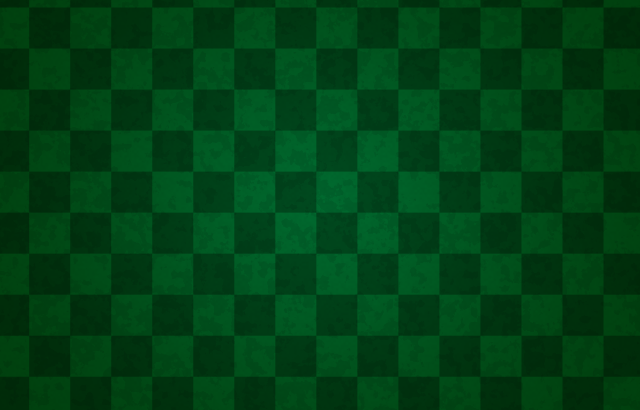
A Shadertoy shader for this pattern:

```glsl
// Green checkerboard with mottled felt-like wear under a soft central glow.

const float CELL_SIZE = 0.0641;              // in canvas widths
const vec2 GRID_ORIGIN = vec2(0.0456, 0.0520);

const vec3 DARK_EDGE = vec3(0.0, 0.165, 0.035);
const vec3 DARK_CENTRE = vec3(0.0, 0.275, 0.115);
const vec3 LIGHT_EDGE = vec3(0.0, 0.245, 0.055);
const vec3 LIGHT_CENTRE = vec3(0.0, 0.395, 0.175);

float hash(vec2 p) {
    return fract(sin(dot(p, vec2(127.1, 311.7))) * 43758.5453);
}

float valueNoise(vec2 p) {
    vec2 i = floor(p);
    vec2 f = fract(p);
    f = f * f * (3.0 - 2.0 * f);
    float low = mix(hash(i), hash(i + vec2(1.0, 0.0)), f.x);
    float high = mix(hash(i + vec2(0.0, 1.0)), hash(i + vec2(1.0)), f.x);
    return mix(low, high, f.y);
}

float fbm(vec2 p) {
    float sum = 0.0;
    float amplitude = 0.5;
    for (int octave = 0; octave < 4; octave++) {
        sum += amplitude * valueNoise(p);
        p = mat2(1.6, 1.2, -1.2, 1.6) * p + 7.3;
        amplitude *= 0.5;
    }
    return sum;
}

// 0 on dark squares, 1 on light ones, smoothed over one pixel.
float checker(vec2 grid, float pixel) {
    const float PI = 3.14159;
    vec2 side = clamp(sin(PI * grid) / (0.5 * PI * pixel), -1.0, 1.0);
    return 0.5 - 0.5 * side.x * side.y;
}

// Small ragged flecks, gathered into looser patches.
float flecks(vec2 p) {
    float patches = valueNoise(p * 22.0 + 3.7);
    float grain = fbm(p * 85.0);
    return smoothstep(0.46, 0.56, grain + 0.14 * (patches - 0.5));
}

// 1 at the centre, fading towards the corners.
float glow(vec2 p, vec2 centre) {
    float reach = length((p - centre) * vec2(1.0, 1.1));
    return 1.0 - smoothstep(-0.12, 0.62, reach);
}

void mainImage(out vec4 fragColor, in vec2 fragCoord) {
    vec2 p = fragCoord / iResolution.x;
    vec2 centre = vec2(0.5, 0.52 * iResolution.y / iResolution.x);
    float pixel = 1.0 / (iResolution.x * CELL_SIZE);

    // Squares, tinted by the glow
    float light = checker((p - GRID_ORIGIN) / CELL_SIZE, pixel);
    float brightness = min(1.0, 1.1 * glow(p, centre));
    vec3 dark = mix(DARK_EDGE, DARK_CENTRE, brightness);
    vec3 bright = mix(LIGHT_EDGE, LIGHT_CENTRE, brightness);
    vec3 colour = mix(dark, bright, light);

    // Wear
    colour *= 1.03 - 0.09 * flecks(p);
    colour *= 0.98 + 0.04 * valueNoise(p * 260.0);

    fragColor = vec4(colour, 1.0);
}
```
